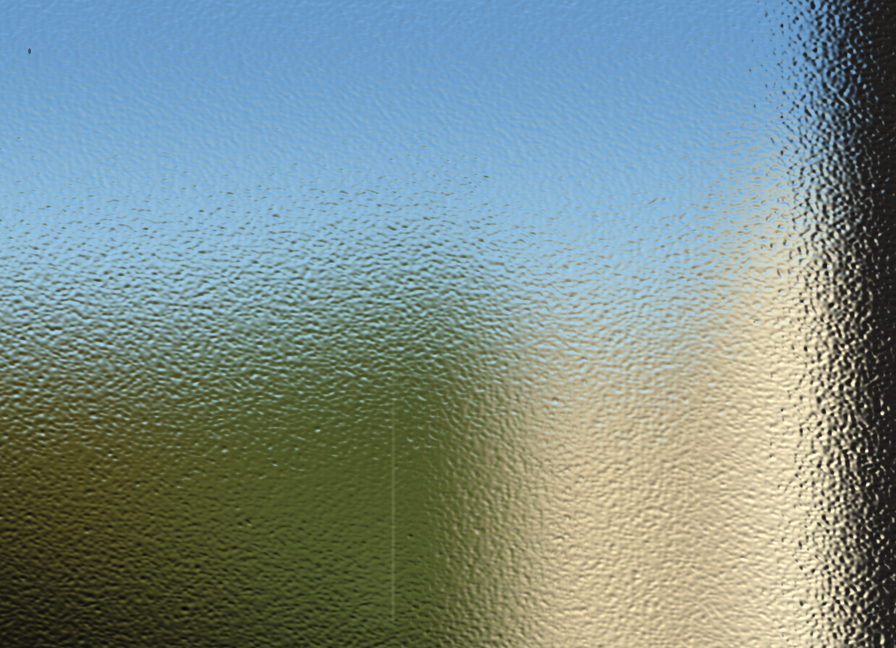
Write a WebGL 2 fragment shader that draws this texture.

```glsl
#version 300 es
precision highp float;
// Pebbled window glass blurring a blue sky, a green field, a sunlit wall and a dark frame.
uniform vec2 u_resolution;
out vec4 fragColor;

// Colours; alpha holds how strongly the relief shades each surface.
const vec4 SKY_HIGH = vec4(0.405, 0.605, 0.79, 0.028);
const vec4 SKY_LOW = vec4(0.60, 0.77, 0.87, 0.04);
const vec4 FIELD_GREEN = vec4(0.31, 0.345, 0.16, 0.06);
const vec4 FIELD_OLIVE = vec4(0.33, 0.31, 0.13, 0.08);
const vec4 FIELD_DARK = vec4(0.09, 0.09, 0.07, 0.15);
const vec4 WALL_SHADE = vec4(0.76, 0.70, 0.56, 0.10);
const vec4 WALL_SUN = vec4(0.89, 0.84, 0.70, 0.11);
const vec4 FRAME_DARK = vec4(0.125, 0.12, 0.115, 0.10);
const vec3 PANEL_TINT = vec3(0.75, 0.80, 0.62);

// Glass relief: cells per canvas height, bump sharpness, and bending of the view.
const vec2 CELLS = vec2(112.0, 150.0);
const float BUMP_SHARPNESS = 4.0;
const vec2 REFRACTION = vec2(0.023, 0.060);
const vec2 LIGHT_DIR = vec2(-0.45, 0.9);
const float SLANT = 0.10;

// Faint panel outline and a small fleck, as fractions of the canvas.
const vec2 PANEL_CORNER = vec2(0.439, 0.038);
const float PANEL_TOP = 0.616;
const vec2 FLECK = vec2(0.033, 0.921);

vec3 hash3(vec2 p) {
    vec3 q = fract(p.xyx * vec3(0.1031, 0.1030, 0.0973));
    q += dot(q, q.yxz + 33.33);
    return fract((q.xxy + q.yzz) * q.zyx);
}

// Slope of a cellular height field made of jittered round bumps.
vec2 glassSlope(vec2 p) {
    vec2 cell = floor(p);
    vec2 slope = vec2(0.0);
    for (int j = -1; j <= 1; j++) {
        for (int i = -1; i <= 1; i++) {
            vec2 id = cell + vec2(i, j);
            vec3 rnd = hash3(id + 40.0);
            vec2 d = p - id - 0.1 - 0.8 * rnd.xy;
            float height = mix(0.4, 1.5, rnd.z);
            slope -= 2.0 * BUMP_SHARPNESS * height * d * exp(-BUMP_SHARPNESS * dot(d, d));
        }
    }
    return slope;
}

// The blurred view behind the glass.
vec4 scene(vec2 uv) {
    vec4 sky = mix(SKY_LOW, SKY_HIGH, smoothstep(0.53, 1.0, uv.y));

    // Field: olive on the left, fading to near black at the lower left.
    vec4 field = mix(FIELD_OLIVE, FIELD_GREEN, smoothstep(0.05, 0.36, uv.x));
    float lit = smoothstep(-0.08, 0.40, uv.y + 0.55 * uv.x);
    field = mix(FIELD_DARK, field, lit);
    // The horizon rises to the middle, then drops behind the wall.
    float horizon = 0.475 + 0.055 * smoothstep(0.15, 0.5, uv.x);
    horizon -= 0.16 * smoothstep(0.48, 0.68, uv.x);
    vec4 col = mix(field, sky, smoothstep(horizon - 0.18, horizon + 0.18, uv.y));

    // Wall: low and shaded at first, then tall and sunny beside the frame.
    float sunny = smoothstep(0.76, 0.89, uv.x);
    vec4 wall = mix(WALL_SHADE, WALL_SUN, sunny);
    wall.rgb *= 1.0 + 0.06 * smoothstep(0.12, 0.0, abs(uv.x - 0.67));
    float wallTop = mix(0.48, 0.68, smoothstep(0.73, 0.88, uv.x));
    float wallMask = smoothstep(0.465, 0.645, uv.x);
    wallMask *= 1.0 - smoothstep(wallTop - 0.18, wallTop + 0.20, uv.y);
    col = mix(col, wall, wallMask);

    // Dark frame along the right side.
    float frameEdge = 0.955 - 0.024 * uv.y;
    return mix(col, FRAME_DARK, smoothstep(frameEdge - 0.052, frameEdge + 0.036, uv.x));
}

// Soft outline of the panel: right side, foot and a trace of the top.
float panelOutline(vec2 uv) {
    vec2 d = abs(uv - PANEL_CORNER);
    float side = smoothstep(0.003, 0.0005, d.x);
    side *= smoothstep(0.034, 0.042, uv.y) * smoothstep(0.62, 0.18, uv.y);
    float foot = smoothstep(0.004, 0.0005, d.y);
    foot *= smoothstep(0.36, 0.42, uv.x) * smoothstep(0.441, 0.438, uv.x);
    float top = smoothstep(0.004, 0.0005, abs(uv.y - PANEL_TOP));
    top *= smoothstep(0.31, 0.37, uv.x) * smoothstep(0.43, 0.39, uv.x);
    return max(side, max(0.5 * foot, 0.5 * top));
}

// Refracted view with shaded relief at one point of the canvas.
vec3 glass(vec2 uv, float aspect) {
    vec2 p = vec2(uv.x * aspect, uv.y);
    // Slanted, gently waving rows of bumps.
    p.y += SLANT * p.x + 0.0012 * sin(p.x * 61.0 + 3.0 * sin(p.y * 43.0));
    vec2 slope = glassSlope(p * CELLS);
    vec4 view = scene(uv + REFRACTION * slope);
    float light = dot(slope, LIGHT_DIR);
    return view.rgb * (1.0 + view.a * light);
}

void main() {
    vec2 uv = gl_FragCoord.xy / u_resolution;
    float aspect = u_resolution.x / u_resolution.y;

    // Average four samples to smooth the fine relief.
    vec3 col = vec3(0.0);
    for (int k = 0; k < 4; k++) {
        vec2 offset = vec2(k % 2, k / 2) * 0.5 - 0.25;
        col += 0.25 * glass(uv + offset / u_resolution, aspect);
    }

    // Panel: a faint inner glow at its foot, and its outline.
    vec2 inside = PANEL_CORNER - uv;
    float glow = smoothstep(0.08, 0.0, inside.x) * step(0.0, inside.x);
    glow *= smoothstep(0.0, 0.005, -inside.y) * smoothstep(0.30, 0.03, uv.y);
    col = mix(col, PANEL_TINT, 0.05 * glow + 0.16 * panelOutline(uv));

    // Small dark fleck near the upper left.
    float fleck = length((uv - FLECK) / vec2(0.0016, 0.0045));
    col *= 1.0 - 0.5 * smoothstep(1.3, 0.6, fleck);

    fragColor = vec4(clamp(col, 0.0, 1.0), 1.0);
}
```
